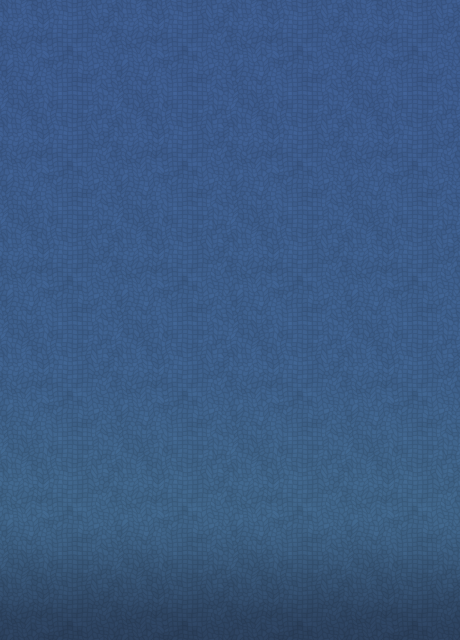
Give the GLSL for this texture, as a Shadertoy shader.

```glsl
// Blue pebbled cloth: a tiled weave of small soft scales under a vertical shade.
#define TILES_ACROSS 4.0
#define CELLS vec2(23.0, 26.0)
#define JITTER 0.62
#define SEAM_WIDTH 0.42
#define SEAM_DEPTH 0.115
#define CELL_VARIATION 0.07
#define MOTTLE 0.035
#define TILE_SHIFT vec2(0.37, 0.88)

const float TAU = 6.2831853;
const vec3 TOP_BLUE = vec3(0.238, 0.358, 0.555);
const vec3 MID_BLUE = vec3(0.240, 0.372, 0.548);
const vec3 LOW_BLUE = vec3(0.248, 0.392, 0.535);
const vec3 HEM_BLUE = vec3(0.170, 0.252, 0.365);

vec2 hash2(vec2 p) {
    vec3 q = fract(p.xyx * vec3(0.1031, 0.1030, 0.0973));
    q += dot(q, q.yzx + 33.33);
    return fract((q.xx + q.yz) * q.zy);
}

// Sines with whole frequencies, so that every tile joins the next.
float tileWaves(vec2 t) {
    vec2 a = t * TAU;
    float w = sin(a.x + 2.0 * a.y + 1.5 * sin(a.x - a.y));
    w += 0.8 * sin(3.0 * a.x + 2.0 * a.y + 1.7 * sin(2.0 * a.y));
    w += 0.7 * sin(4.0 * a.x - 5.0 * a.y + 1.3 * sin(3.0 * a.x));
    w += 0.5 * sin(7.0 * a.x + 6.0 * a.y + 2.0 * sin(2.0 * a.x - a.y));
    return w / 3.0;
}

// Cellular noise wrapped to the tile: x = distance to seam, y = cell tone.
vec2 scales(vec2 p, float jitter) {
    vec2 base = floor(p);
    float nearest = 8.0, second = 8.0, tone = 0.0;
    for (int j = -1; j <= 1; j++) {
        for (int i = -1; i <= 1; i++) {
            vec2 cell = base + vec2(i, j);
            vec2 rnd = hash2(mod(cell, CELLS) + 7.0);
            vec2 d = cell + 0.5 + jitter * (rnd - 0.5) - p;
            float dist = length(d);
            if (dist < nearest) {
                second = nearest;
                nearest = dist;
                tone = fract(rnd.x * 7.3 + rnd.y * 3.1);
            } else {
                second = min(second, dist);
            }
        }
    }
    return vec2(second - nearest, tone);
}

// Upright threads near the tile edges, wavy scales in the middle.
float clothTone(vec2 t) {
    vec2 a = t * TAU;
    float upright = smoothstep(0.35, 0.95, cos(a.x) + 0.25 * sin(2.0 * a.y));
    float wavy = 1.0 - 0.8 * upright;
    vec2 warp = vec2(sin(3.0 * a.y + sin(2.0 * a.x)),
                     sin(4.0 * a.x + 2.0 * sin(a.y)) + 0.5 * sin(9.0 * a.x - 2.0 * a.y));
    vec2 cloth = scales(t * CELLS + warp * vec2(0.25, 0.5) * wavy, JITTER * wavy);
    float seam = 1.0 - smoothstep(0.0, SEAM_WIDTH, cloth.x);

    // Short slanted crease where the tiles meet.
    vec2 c = fract(t + 0.5) - 0.5;
    float across = (c.x + c.y) / 0.04;
    float along = (c.x - c.y) / 0.19;
    float crease = exp(-across * across - along * along);

    float tone = 1.02 - SEAM_DEPTH * seam;
    tone += CELL_VARIATION * (cloth.y - 0.5);
    tone += MOTTLE * tileWaves(t);
    return tone - 0.045 * crease;
}

void mainImage(out vec4 fragColor, in vec2 fragCoord) {
    float height = fragCoord.y / iResolution.y;
    float tileSize = iResolution.x / TILES_ACROSS;

    // Four samples soften the fine seams.
    float tone = 0.0;
    for (int k = 0; k < 4; k++) {
        vec2 offset = vec2(k % 2, k / 2) * 0.5 - 0.25;
        tone += 0.25 * clothTone((fragCoord + offset) / tileSize + TILE_SHIFT);
    }

    // Shade from the top down to the dark hem.
    vec3 blue = mix(LOW_BLUE, MID_BLUE, smoothstep(0.20, 0.50, height));
    blue = mix(blue, TOP_BLUE, smoothstep(0.45, 0.90, height));
    blue = mix(HEM_BLUE, blue, smoothstep(-0.02, 0.21, height));
    fragColor = vec4(blue * tone, 1.0);
}
```
